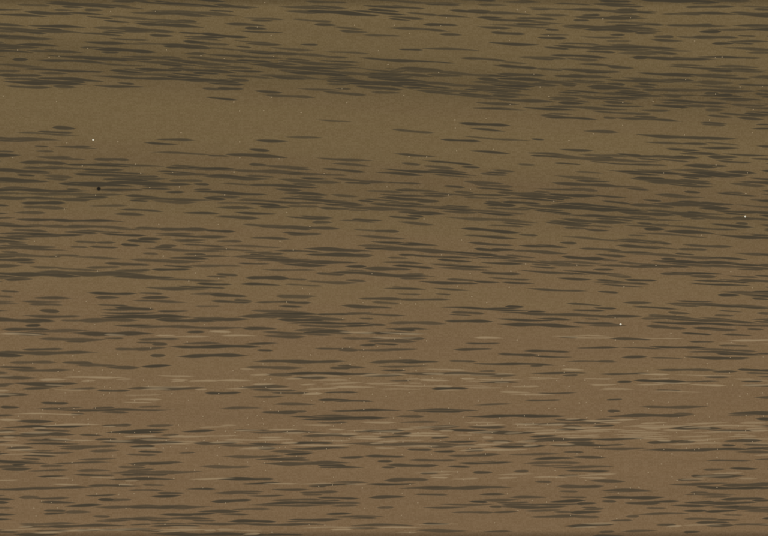
This texture is drawn by a Shadertoy shader. Its source:

```glsl
vec3 hash3(vec2 p) {
    vec3 q = fract(vec3(p.xyx) * vec3(0.1031, 0.1030, 0.0973));
    q += dot(q, q.yxz + 33.33);
    return fract((q.xxy + q.yzz) * q.zyx);
}

float band(float y, float centre, float width) {
    float d = (y - centre) / width;
    return exp(-d * d);
}

// Chance of a dark pore at a point of the board
float poreDensity(vec2 g) {
    float d = 0.17 + 0.42 * band(g.y, 0.86, 0.035) + 0.20 * band(g.y, 0.98, 0.06)
            + 0.36 * band(g.y, 0.64, 0.045) + 0.26 * band(g.y, 0.52, 0.045)
            + 0.22 * band(g.y, 0.41, 0.03) + 0.20 * band(g.y, 0.17, 0.03)
            + 0.16 * band(g.y, 0.05, 0.04);
    d -= 0.13 * band(g.y, 0.76, 0.05) * (1.0 - smoothstep(0.8, 1.2, g.x));
    d += 0.18 * band(g.y, 0.73, 0.08) * smoothstep(0.9, 1.3, g.x);
    return d * (1.0 + 0.35 * sin(g.x * 5.0 + g.y * 31.0) * sin(g.x * 2.3 - g.y * 17.0));
}

// Chance of a pale, filled pore
float paleDensity(vec2 g) {
    float d = 0.35 * band(g.y, 0.372, 0.007) + 0.55 * band(g.y, 0.285, 0.016)
            + 0.85 * band(g.y, 0.19, 0.021) + 0.45 * band(g.y, 0.107, 0.008)
            + 0.50 * band(g.y, 0.016, 0.006);
    return d * (0.8 + 0.3 * sin(g.x * 4.0 + g.y * 20.0));
}

// One tapered, slightly wavy stroke per cell of a staggered grid
float strokes(vec2 g, vec2 grid, float thickness, float seed, bool pale) {
    float row = floor(g.y * grid.y);
    float shift = hash3(vec2(row + 50.0, seed)).x * 7.0;
    float column = floor(g.x * grid.x + shift);
    vec3 a = hash3(vec2(column + 30.0, row + 20.0 + seed * 13.0));
    vec3 b = hash3(vec2(column + 230.0, row + 90.0 + seed * 17.0));
    float halfLen = mix(0.13, 0.44, a.x);
    float middle = mix(halfLen + 0.05, 0.95 - halfLen, a.y);
    vec2 centre = vec2((column + middle - shift) / grid.x,
                       (row + mix(0.32, 0.68, a.z)) / grid.y);
    vec2 d = g - centre;
    float along = d.x * grid.x / halfLen;
    d.y += 0.0008 * sin(g.x * 48.0 + b.x * 6.3) + d.x * (b.y - 0.5) * 0.025;
    float reach = thickness * mix(0.6, 1.2, b.x) * (0.85 + 0.2 * sin(g.x * 90.0 + b.y * 9.0));
    float edge = reach * (1.0 - pow(abs(along), 4.0)) - abs(d.y);
    float density = pale ? paleDensity(centre) : poreDensity(centre);
    return smoothstep(-0.0018, 0.0018, edge) * step(b.z, density) * mix(0.6, 1.0, a.y);
}

// Round flecks, one per cell
float flecks(vec2 p, float cells, float radius, float chance) {
    vec2 id = floor(p * cells);
    vec3 h = hash3(id + 71.0);
    float d = length((fract(p * cells) - mix(vec2(0.25), vec2(0.75), h.xy)) / cells);
    return (1.0 - smoothstep(radius * 0.4, radius * 1.5, d)) * step(h.z, chance);
}

void mainImage(out vec4 fragColor, in vec2 fragCoord) {
    vec2 p = fragCoord / iResolution.y;

    // Grain falls to the right above and runs nearly level below
    vec2 g = p;
    g.y += (p.x - 0.7) * mix(-0.008, 0.045, smoothstep(0.2, 0.55, p.y));
    g.y += 0.007 * sin(p.x * 3.1 + p.y * 5.0) * smoothstep(0.15, 0.5, p.y);

    // Ground colour with broad, soft streaks
    float streak = sin(g.y * 43.0 + sin(g.x * 2.0) * 1.5) * 0.5
                 + sin(g.y * 97.0 + g.x * 3.0) * 0.3
                 + sin(g.y * 231.0 - g.x * 5.0 + sin(g.x * 9.0)) * 0.25;
    float warmth = 1.0 - smoothstep(0.15, 0.95, p.y + 0.12 * streak);
    vec3 wood = mix(vec3(0.435, 0.368, 0.253), vec3(0.472, 0.383, 0.277), warmth);
    wood *= 1.0 + 0.022 * streak;
    wood *= 1.0 - 0.10 * band(g.y, 0.86, 0.045) - 0.06 * band(g.y, 0.64, 0.06);
    wood *= 1.0 - 0.15 * smoothstep(0.985, 1.0, p.y) - 0.2 * smoothstep(0.012, 0.0, p.y);

    // Fine fibre and surface grain
    wood += (hash3(floor(p * vec2(110.0, 340.0))).x - 0.5) * 0.016;
    wood += (hash3(floor(p * 358.0) + 400.0).y - 0.5) * 0.022;

    // Dark pores, from long and broad to short and fine
    float pores = 0.0;
    for (int i = 0; i < 6; i++) {
        float n = float(i);
        vec2 grid = vec2(3.6 + n * 1.5, 61.0 + n * 9.0);
        float s = strokes(g + vec2(n * 0.013, 0.0), grid, 0.0034 - n * 0.00022, n + 1.0, false);
        pores = max(pores, s);
    }
    vec3 color = mix(wood, vec3(0.245, 0.222, 0.178), pores * 0.92);

    // Pale pores in the lower board
    float pale = 0.0;
    for (int i = 0; i < 3; i++) {
        float n = float(i);
        pale = max(pale, strokes(g, vec2(7.0 + n * 3.0, 92.0 + n * 13.0), 0.0018, n + 21.0, true));
    }
    color = mix(color, vec3(0.60, 0.52, 0.40), pale * 0.85);

    // Dust, bright specks and pits
    float dusty = 0.03 + 0.12 * band(p.y, 0.2, 0.12);
    color = mix(color, vec3(0.60, 0.53, 0.42), 0.6 * flecks(p, 70.0, 0.0014, dusty));
    color = mix(color, vec3(0.82, 0.80, 0.73), flecks(p + 3.0, 9.0, 0.0019, 0.05));
    color = mix(color, vec3(0.13, 0.12, 0.10), flecks(p + 8.0, 7.0, 0.0035, 0.03));

    fragColor = vec4(color, 1.0);
}
```
